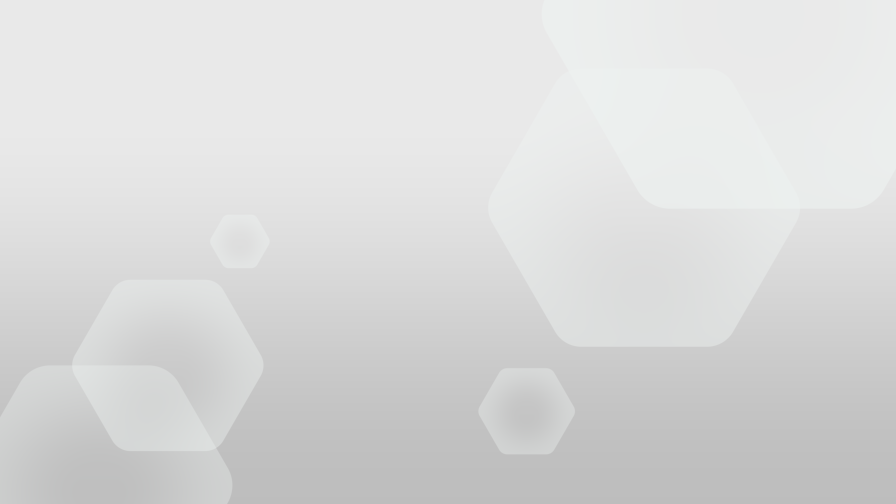
A WebGL 1 fragment shader for this background:

```glsl
precision highp float;

uniform vec2 u_resolution;

// Lengths are fractions of the canvas height
const vec3 SKY_LIGHT = vec3(0.915);
const vec3 SKY_DARK = vec3(0.743);
const float FADE_TOP = 0.79;
const float FADE_BOTTOM = 0.0;
const vec3 GLASS = vec3(0.932, 0.950, 0.944);
const float CORE_ALPHA = 0.03;
const float CORE_RADIUS = 0.15;
const float RIM_RADIUS = 1.12;
const vec3 HEX_FOLD = vec3(-0.866025, 0.5, 0.577350);

// Signed distance to a flat-topped hexagon with rounded corners
float roundedHexagon(vec2 p, float apothem, float corner) {
    float inner = apothem - corner;
    p = abs(p);
    p -= 2.0 * min(dot(HEX_FOLD.xy, p), 0.0) * HEX_FOLD.xy;
    p -= vec2(clamp(p.x, -HEX_FOLD.z * inner, HEX_FOLD.z * inner), inner);
    return length(p) * sign(p.y) - corner;
}

// Lay a glass tile over the base, clear at its core and frosted at its rim
vec3 addTile(vec3 base, vec2 p, vec2 center, float apothem, float corner, float rimAlpha) {
    vec2 q = p - center;
    float pixel = 1.0 / u_resolution.y;
    float d = roundedHexagon(q, apothem, corner);
    float cover = 1.0 - smoothstep(-0.75 * pixel, 0.75 * pixel, d);
    float frost = smoothstep(CORE_RADIUS, RIM_RADIUS, length(q) / apothem);
    return mix(base, GLASS, cover * mix(CORE_ALPHA, rimAlpha, frost));
}

void main() {
    vec2 p = gl_FragCoord.xy / u_resolution.y;

    // Vertical backdrop
    vec3 color = mix(SKY_DARK, SKY_LIGHT, smoothstep(FADE_BOTTOM, FADE_TOP, p.y));

    // Right-hand tiles
    color = addTile(color, p, vec2(1.509, 0.972), 0.386, 0.075, 0.62);
    color = addTile(color, p, vec2(1.278, 0.588), 0.276, 0.060, 0.46);
    color = addTile(color, p, vec2(1.045, 0.184), 0.0855, 0.019, 0.38);

    // Left-hand tiles
    color = addTile(color, p, vec2(0.476, 0.521), 0.053, 0.014, 0.44);
    color = addTile(color, p, vec2(0.333, 0.275), 0.170, 0.042, 0.42);
    color = addTile(color, p, vec2(0.197, 0.037), 0.238, 0.069, 0.36);

    gl_FragColor = vec4(color, 1.0);
}
```
